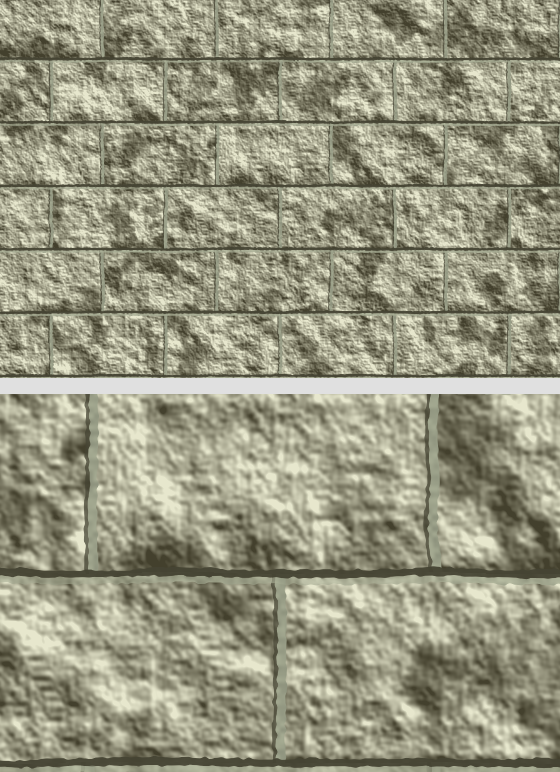
Top, the full canvas; bottom, a detail of the centre.
Write a Shadertoy shader that draws this texture.

```glsl
const vec2 REPEATS = vec2(4.892, 5.963);   // blocks across, rows down
const vec2 FIRST_JOINT = vec2(0.892, 0.929);
const float ROW_SHIFT = 0.446;             // sideways step of alternate rows
const float BLOCK_ASPECT = 1.8;
const float JOINT_WOBBLE = 0.014;
const float SHADOW_HALF = 0.019;           // widths in row heights
const float MORTAR_WIDTH = 0.036;
const vec2 LIGHT_STEP = vec2(0.45, -0.55); // towards the light, y down
const float RELIEF = 0.60;
const float PIT_DEPTH = 0.52;
const float BLOCK_VARIATION = 0.14;
const float BASE_TONE = 0.50;
const vec3 STONE_DARK = vec3(0.38, 0.37, 0.29);
const vec3 STONE_LIGHT = vec3(0.85, 0.85, 0.75);
const vec3 MORTAR = vec3(0.60, 0.62, 0.53);
const vec3 JOINT_SHADOW = vec3(0.27, 0.265, 0.20);

float hash(vec2 p) {
    return fract(sin(dot(p, vec2(127.1, 311.7))) * 43758.5453);
}

float noise(vec2 p) {
    vec2 i = floor(p), f = fract(p);
    f = f * f * (3.0 - 2.0 * f);
    return mix(mix(hash(i), hash(i + vec2(1, 0)), f.x),
               mix(hash(i + vec2(0, 1)), hash(i + vec2(1, 1)), f.x), f.y);
}

// Slope towards the light, summed from broad lumps down to grains
float relief(vec2 p) {
    float sum = 0.0;
    float scale = 2.7;
    for (int i = 0; i < 5; i++) {
        vec2 q = p * scale + float(i) * 17.3;
        float weight = i == 0 ? 0.55 : 1.0;
        sum += weight * (noise(q) - noise(q + LIGHT_STEP));
        scale *= 1.93;
    }
    return sum;
}

// Shaded hollows, drawn out along the falling diagonal
float pits(vec2 p) {
    vec2 warp = vec2(noise(p * 7.0), noise(p * 7.0 + 31.0)) - 0.5;
    vec2 q = p + 0.22 * warp;
    float broad = noise(vec2(2.8 * (q.x - q.y), 1.6 * (q.x + q.y)));
    float ragged = noise(p * 13.0 + 9.0) - 0.5;
    return smoothstep(0.55, 0.88, broad + 0.24 * ragged);
}

// Antialiased coverage of the interval from a to b
float band(float x, float a, float b, float aa) {
    return clamp((x - a) / aa + 0.5, 0.0, 1.0) * clamp((b - x) / aa + 0.5, 0.0, 1.0);
}

vec3 stone(vec2 face, vec2 id, vec2 local) {
    vec2 p = face + 13.0 * vec2(hash(id), hash(id + 5.0));
    float pit = pits(p);
    float tone = BASE_TONE + RELIEF * relief(p) * (1.0 - 0.35 * pit);
    tone += 0.10 - PIT_DEPTH * pit;
    tone += BLOCK_VARIATION * (hash(id + 11.0) - 0.5);

    // Each face leans its own way and turns darker at its ragged foot
    vec2 lean = vec2(hash(id + 3.0), hash(id + 7.0)) - 0.5;
    tone += 0.22 * dot(lean, local - 0.5);
    float foot = local.y + 0.18 * (noise(p * 8.0) - 0.5);
    tone -= 0.20 * smoothstep(0.80, 1.0, foot);

    return mix(STONE_DARK, STONE_LIGHT, clamp(tone, -0.25, 1.12));
}

void mainImage(out vec4 fragColor, in vec2 fragCoord) {
    vec2 uv = fragCoord / iResolution.xy;
    vec2 grid = vec2(uv.x, 1.0 - uv.y) * REPEATS - FIRST_JOINT;
    float aa = REPEATS.y / iResolution.y;

    // Staggered bond with slightly uneven joints
    grid += JOINT_WOBBLE * (vec2(noise(grid * 4.0), noise(grid * 4.0 + 20.0)) - 0.5);
    float row = floor(grid.y);
    grid.x += ROW_SHIFT * mod(row + 1.0, 2.0);
    vec2 id = floor(grid);
    vec2 local = fract(grid);
    vec2 face = grid * vec2(BLOCK_ASPECT, 1.0);
    vec3 color = stone(face, id, local);

    // Signed offset from the nearest joint, in row heights
    vec2 joint = (local - step(0.5, local)) * vec2(BLOCK_ASPECT, 1.0);
    float grain = noise(face * 34.0) - 0.5;
    joint += 0.014 * grain;
    vec3 mortar = MORTAR * (1.0 + 0.16 * grain);

    // Upright joints: narrow shadow beside a pale strip
    color = mix(color, JOINT_SHADOW, 0.75 * band(joint.x, -0.034, -0.012, aa));
    color = mix(color, mortar, band(joint.x, -0.014, MORTAR_WIDTH - 0.004, aa));

    // Bed joints: deep shadow above a lit ledge, worn in places
    float wear = 0.55 + 0.45 * noise(face * vec2(3.0, 1.0) + 50.0);
    float ledge = band(joint.y, SHADOW_HALF, SHADOW_HALF + MORTAR_WIDTH, aa);
    color = mix(color, mortar * 1.08, wear * ledge);
    float reach = SHADOW_HALF * (0.8 + 0.7 * noise(face * 5.0 + 70.0));
    color = mix(color, JOINT_SHADOW, 0.95 * band(joint.y, -reach, SHADOW_HALF, aa));

    fragColor = vec4(color, 1.0);
}
```
